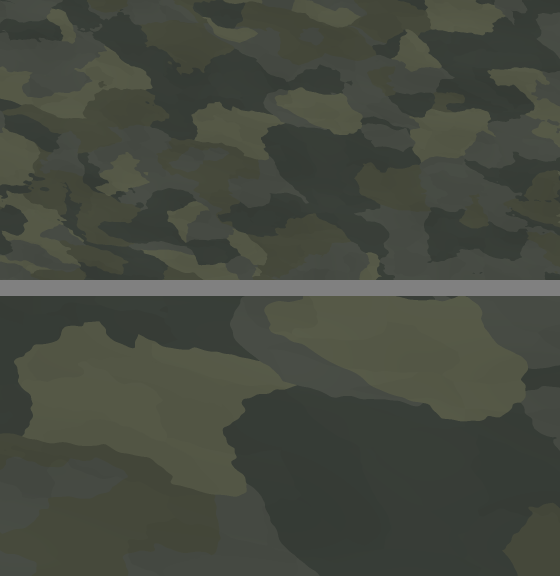
Top: the whole. Bottom: its middle third, enlarged.
This pattern is drawn by a Shadertoy shader. Its source:

```glsl
// Woodland camouflage: ragged, overlapping patches of dark, grey, olive and light green.

vec2 hash2(vec2 p) {
    vec3 h = fract(p.xyx * vec3(0.1031, 0.1030, 0.0973));
    h += dot(h, h.yzx + 33.33);
    return fract((h.xx + h.yz) * h.zy);
}

// Smooth two-channel value noise, centred on zero
vec2 noise2(vec2 p) {
    vec2 i = floor(p), f = fract(p);
    f = f * f * (3.0 - 2.0 * f);
    vec2 low = mix(hash2(i), hash2(i + vec2(1, 0)), f.x);
    vec2 high = mix(hash2(i + vec2(0, 1)), hash2(i + vec2(1, 1)), f.x);
    return mix(low, high, f.y) - 0.5;
}

// Fractal offset that makes outlines ragged, more so in some regions
vec2 raggedOffset(vec2 p) {
    float gain = 0.53 + 0.2 * noise2(p * 3.0 + 71.0).x;
    float amplitude = 0.17;
    vec2 offset = vec2(0.0);
    p *= 5.0;
    for (int octave = 0; octave < 5; octave++) {
        offset += amplitude * noise2(p);
        p = mat2(1.6, 1.2, -1.2, 1.6) * p + 17.3;
        amplitude *= gain;
    }
    return offset;
}

// Grid id of the nearest jittered cell centre
vec2 nearestCell(vec2 p) {
    vec2 base = floor(p), nearest = base;
    float best = 9.0;
    for (int y = -1; y <= 1; y++)
    for (int x = -1; x <= 1; x++) {
        vec2 id = base + vec2(x, y);
        vec2 d = id + hash2(id + 5.0) - p;
        if (dot(d, d) < best) {
            best = dot(d, d);
            nearest = id;
        }
    }
    return nearest;
}

// Evenly spread random value per cell, to keep the colour shares steady
float cellPick(vec2 id) {
    return fract(dot(id, vec2(0.618, 0.273)) + 0.5 * hash2(id + 41.0).x);
}

vec3 paint(float pick) {
    if (pick < 0.33) return vec3(0.216, 0.238, 0.214);  // dark
    if (pick < 0.58) return vec3(0.274, 0.290, 0.262);  // grey
    if (pick < 0.81) return vec3(0.270, 0.282, 0.228);  // olive
    return vec3(0.330, 0.342, 0.274);                   // light
}

vec3 camouflage(vec2 p) {
    // Flattened space, leaning down to the right
    vec2 q = vec2(p.x, 1.7 * p.y + 0.3 * p.x) + 3.0;
    vec2 offset = raggedOffset(q);
    vec2 warped = q + offset;

    // Large patches, partly covered by smaller ones
    float pick = cellPick(nearestCell(warped * 4.2));
    vec2 small = nearestCell((q + 0.8 * offset.yx) * 7.0 + 60.0);
    if (hash2(small + 13.0).y < 0.33) pick = cellPick(small);

    // Faint stepped tones inside each patch
    vec2 mottle = nearestCell(vec2(8.0, 11.0) * (q + 0.7 * offset) + 120.0);
    float tone = 1.0 + 0.05 * (hash2(mottle).x - 0.5) + 0.06 * noise2(q * 6.0 + 30.0).y;
    return paint(pick) * tone;
}

void mainImage(out vec4 fragColor, in vec2 fragCoord) {
    // Average 3 x 3 samples to smooth the edges
    vec3 sum = vec3(0.0);
    for (int y = -1; y <= 1; y++)
    for (int x = -1; x <= 1; x++)
        sum += camouflage((fragCoord + vec2(x, y) / 3.0) / iResolution.y);
    fragColor = vec4(sum / 9.0, 1.0);
}
```
